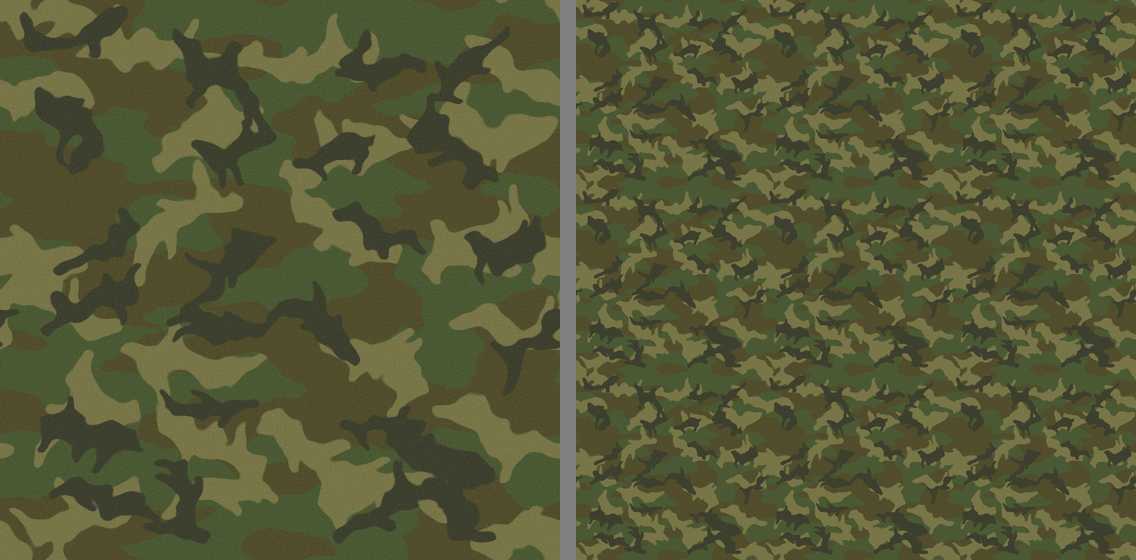
Left, the tile; right, the same tile 3 across and 3 down.
Write a WebGL 2 fragment shader that draws this pattern.

```glsl
#version 300 es
precision highp float;

uniform vec2 u_resolution;
out vec4 outColor;

// Branching patches: one per grid cell, lengths in canvas units
struct Patch {
    vec2 cells;     // whole repeats per tile
    float seed;
    float tilt;     // largest angle from horizontal
    float stride;   // length of one trunk segment
    float radius;   // mean trunk half width
    float branch;   // branch length
    float blend;    // softness of the joints
};

const Patch TAN_PATCH = Patch(vec2(4.0, 6.0), 3.7, 0.40, 0.048, 0.022, 0.055, 0.014);
const Patch DARK_PATCH = Patch(vec2(4.0, 6.0), 41.3, 1.10, 0.037, 0.016, 0.050, 0.010);

const vec3 BROWN = vec3(0.32, 0.30, 0.17);
const vec3 GREEN = vec3(0.29, 0.35, 0.20);
const vec3 TAN = vec3(0.47, 0.46, 0.28);
const vec3 DARK = vec3(0.24, 0.25, 0.18);

const float PI = 3.14159;
const int TRUNK_STEPS = 4;
const float REACH = 0.21;          // bound on the extent of one patch
const float JITTER = 0.6;
const vec2 FIELD_CELLS = vec2(4.0, 9.0);
const vec2 GRAIN_CELLS = vec2(256.0);
const float GRAIN = 0.03;
const float EDGE_PIXELS = 0.9;

float hash(vec2 p) {
    return fract(sin(dot(p, vec2(127.1, 311.7))) * 43758.5453);
}

// Whole-number wrap, safe against rounding at the tile border
vec2 wrapCell(vec2 cell, vec2 cells) {
    return floor(mod(cell + 0.5, cells));
}

float cornerSlope(vec2 corner, vec2 offset, vec2 cells, float seed) {
    float angle = 2.0 * PI * hash(wrapCell(corner, cells) + seed);
    return dot(vec2(cos(angle), sin(angle)), offset);
}

// Tiling gradient noise, centred on zero
float noise(vec2 uv, vec2 cells, float seed) {
    vec2 p = uv * cells, i = floor(p), f = p - i;
    vec2 s = f * f * f * (f * (f * 6.0 - 15.0) + 10.0);
    vec2 x = vec2(1.0, 0.0), y = vec2(0.0, 1.0);
    float low = mix(cornerSlope(i, f, cells, seed), cornerSlope(i + x, f - x, cells, seed), s.x);
    float high = mix(cornerSlope(i + y, f - y, cells, seed), cornerSlope(i + 1.0, f - 1.0, cells, seed), s.x);
    return mix(low, high, s.y);
}

vec2 noise2(vec2 uv, vec2 cells, float seed) {
    return vec2(noise(uv, cells, seed), noise(uv, cells, seed + 9.4));
}

// Bends outlines at three scales: sweep, lobes and small nicks
vec2 warp(vec2 uv, float seed) {
    return uv + 0.040 * noise2(uv, vec2(5.0, 7.0), seed)
              + 0.020 * noise2(uv, vec2(13.0, 18.0), seed + 2.3)
              + 0.005 * noise2(uv, vec2(38.0, 46.0), seed + 5.1);
}

float smoothMin(float a, float b, float k) {
    float h = max(k - abs(a - b), 0.0) / k;
    return min(a, b) - 0.25 * k * h * h;
}

float taperedSegment(vec2 p, vec2 a, vec2 b, float radiusA, float radiusB) {
    vec2 ab = b - a;
    float t = clamp(dot(p - a, ab) / dot(ab, ab), 0.0, 1.0);
    return length(p - a - ab * t) - mix(radiusA, radiusB, t);
}

vec2 heading(float angle) {
    return vec2(cos(angle), sin(angle));
}

// Crooked trunk with one side branch on each segment
float branchedShape(vec2 p, vec2 key, Patch s) {
    float axis = (2.0 * hash(key + 0.23) - 1.0) * s.tilt + PI * step(0.5, hash(key + 0.71));
    vec2 node = -heading(axis) * s.stride * 0.5 * float(TRUNK_STEPS);
    float radius = s.radius * 0.7;
    float d = 1.0;
    for (int k = 0; k < TRUNK_STEPS; k++) {
        vec2 stepKey = key + vec2(0.37, 0.61) * float(k + 1);
        float angle = axis + 1.6 * (hash(stepKey) - 0.5);
        vec2 next = node + heading(angle) * s.stride;
        float nextRadius = s.radius * mix(0.55, 1.45, hash(stepKey + 0.13));
        d = smoothMin(d, taperedSegment(p, node, next, radius, nextRadius), s.blend);

        float side = sign(hash(stepKey + 0.29) - 0.5);
        float branchAngle = angle + side * mix(0.5, 1.3, hash(stepKey + 0.43));
        vec2 tip = next + heading(branchAngle) * s.branch * mix(0.7, 1.2, hash(stepKey + 0.57));
        d = smoothMin(d, taperedSegment(p, next, tip, s.radius * 0.75, s.radius * 0.45), s.blend);
        node = next;
        radius = nextRadius;
    }
    return d;
}

// Union of the patches in the surrounding cells
float patches(vec2 uv, Patch s) {
    vec2 p = warp(uv, s.seed), home = floor(p * s.cells);
    float d = 1.0;
    for (int j = -1; j <= 1; j++)
    for (int i = -1; i <= 1; i++) {
        vec2 cell = home + vec2(i, j);
        vec2 key = wrapCell(cell, s.cells) + s.seed;
        vec2 jitter = JITTER * (vec2(hash(key), hash(key + 0.47)) - 0.5);
        vec2 local = p - (cell + 0.5 + jitter) / s.cells;
        if (length(local) < REACH) d = smoothMin(d, branchedShape(local, key, s), s.blend);
    }
    return d;
}

void main() {
    vec2 uv = gl_FragCoord.xy / u_resolution;
    float edge = EDGE_PIXELS / u_resolution.y;

    // Broad horizontal fields of green over brown
    vec2 bent = warp(uv, 17.9);
    float field = noise(bent, FIELD_CELLS, 23.1) + 0.35 * noise(bent, 2.0 * FIELD_CELLS, 31.7);
    float fieldEdge = EDGE_PIXELS * fwidth(field) + 1e-5;
    vec3 color = mix(BROWN, GREEN, smoothstep(-fieldEdge, fieldEdge, field));

    // Tan, then dark patches on top
    color = mix(color, TAN, 1.0 - smoothstep(-edge, edge, patches(uv, TAN_PATCH)));
    color = mix(color, DARK, 1.0 - smoothstep(-edge, edge, patches(uv, DARK_PATCH)));

    // Faint cloth grain
    color += GRAIN * noise(uv, GRAIN_CELLS, 7.7);
    outColor = vec4(color, 1.0);
}
```
